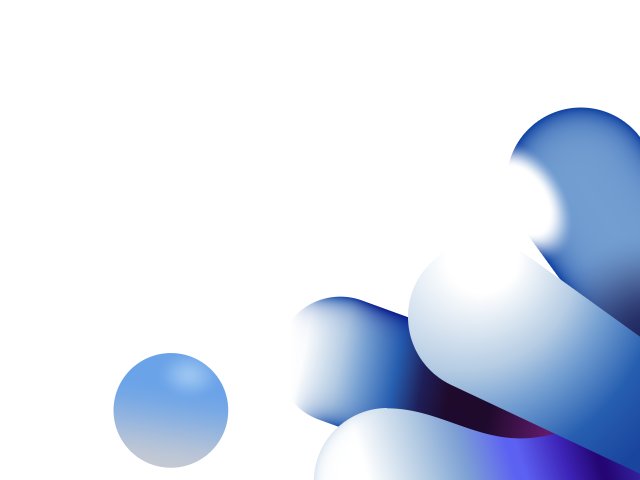
Reproduce this background procedurally as a WebGL 2 fragment shader.

```glsl
#version 300 es
precision highp float;
// Glossy rounded tentacles reaching in from the lower right of a white page,
// with one small ball at the left. Each body is a signed distance shape,
// shaded by colour ramps across it and a dark rim that follows its edge.

uniform vec2 u_resolution;
out vec4 outColor;

const vec3 WHITE = vec3(1.0);
const vec3 PALE = vec3(0.71, 0.80, 0.89);
const vec3 SKY = vec3(0.45, 0.62, 0.82);
const vec3 BLUE = vec3(0.15, 0.37, 0.69);
const vec3 NAVY = vec3(0.03, 0.10, 0.54);
const vec3 NIGHT = vec3(0.12, 0.04, 0.17);

// Round head with an endless tail; taper is the sine of the closing angle.
float tentacle(vec2 p, vec2 head, vec2 dir, float radius, float taper) {
  vec2 q = p - head;
  q = vec2(dot(q, dir), abs(dot(q, vec2(-dir.y, dir.x))));
  float c = sqrt(1.0 - taper * taper);
  float side = dot(q, vec2(taper, c));
  return (dot(q, vec2(c, -taper)) > 0.0 ? side : length(q)) - radius;
}

// Moves a colour to the next stop of a ramp.
vec3 stop(vec3 from, vec3 to, float lo, float hi, float t) {
  return mix(from, to, clamp((t - lo) / (hi - lo), 0.0, 1.0));
}

// Falls from 1 at the outline to 0 deep inside.
float rim(float d, float width) {
  return exp(min(d, 0.0) / width);
}

vec3 cover(vec3 below, vec3 above, float d) {
  return mix(below, above, clamp(0.5 - d * u_resolution.y, 0.0, 1.0));
}

vec3 upperShade(vec2 p, float d) {
  vec3 c = mix(SKY, vec3(0.03, 0.23, 0.62), 0.95 * rim(d, 0.028));
  c = mix(c, vec3(0.13, 0.16, 0.38), smoothstep(0.24, 0.03, length(p - vec2(1.36, 0.28))));
  // Tilted white glare on the left flank
  vec2 g = p - vec2(1.085, 0.583);
  g = vec2(dot(g, vec2(0.55, -0.83)) / 0.137, dot(g, vec2(0.83, 0.55)) / 0.087);
  return mix(c, WHITE, smoothstep(1.05, 0.55, length(g)));
}

vec3 leftShade(vec2 p, float d) {
  float t = p.x - 0.2 * (p.y - 0.25);
  vec3 c = stop(WHITE, PALE, 0.63, 0.71, t);
  c = stop(c, SKY, 0.71, 0.76, t);
  c = stop(c, BLUE, 0.76, 0.83, t);
  c = stop(c, vec3(0.12, 0.12, 0.34), 0.83, 0.89, t);
  c = stop(c, NIGHT, 0.89, 0.95, t);
  c = stop(c, vec3(0.38, 0.10, 0.42), 1.04, 1.17, t);
  vec3 edge = mix(vec3(0.08, 0.30, 0.66), NAVY, smoothstep(0.70, 0.80, p.x));
  return mix(c, edge, rim(d, 0.022) * smoothstep(0.60, 0.72, p.x));
}

vec3 lowerShade(vec2 p) {
  float t = p.x + 0.3 * (p.y - 0.06);
  vec3 c = stop(WHITE, PALE, 0.75, 0.87, t);
  c = stop(c, vec3(0.49, 0.63, 0.83), 0.87, 0.96, t);
  c = stop(c, vec3(0.36, 0.38, 0.95), 0.96, 1.06, t);
  c = stop(c, vec3(0.24, 0.14, 0.72), 1.08, 1.17, t);
  c = stop(c, vec3(0.14, 0.02, 0.45), 1.17, 1.24, t);
  c = stop(c, vec3(0.22, 0.16, 0.67), 1.25, 1.34, t);
  // Soft shading round the left end
  return mix(c, PALE, 0.5 * rim(length(p - vec2(0.807, -0.003)) - 0.153, 0.012)
    * smoothstep(0.84, 0.70, p.x));
}

vec3 middleShade(vec2 p) {
  vec2 q = p - vec2(1.024, 0.462);
  float t = length(q) + 0.25 * q.x;
  vec3 c = stop(WHITE, PALE, 0.07, 0.226, t);
  c = stop(c, SKY, 0.226, 0.32, t);
  c = stop(c, BLUE, 0.32, 0.45, t);
  return stop(c, vec3(0.10, 0.27, 0.62), 0.45, 0.58, t);
}

vec3 ballShade(vec2 q) {
  vec3 c = mix(vec3(0.77, 0.79, 0.83), vec3(0.42, 0.64, 0.91),
    smoothstep(-0.13, 0.06, q.y + 0.15 * q.x));
  vec2 g = q - vec2(0.038, 0.073);
  g = vec2(g.x + 0.4 * g.y, g.y - 0.2 * g.x) / vec2(0.072, 0.056);
  return mix(c, vec3(0.62, 0.78, 0.95), 0.9 * smoothstep(1.0, 0.0, length(g)));
}

void main() {
  vec2 p = gl_FragCoord.xy / u_resolution.y;
  vec3 color = WHITE;

  vec2 ball = p - vec2(0.356, 0.145);
  color = cover(color, ballShade(ball), length(ball) - 0.1195);

  float d = tentacle(p, vec2(1.210, 0.6215), vec2(0.588, -0.809), 0.1545, 0.0);
  color = cover(color, upperShade(p, d), d);

  d = tentacle(p, vec2(0.709, 0.250), vec2(0.940, -0.342), 0.132, 0.0);
  color = cover(color, leftShade(p, d), d);

  // Lower body: a round end that runs on into a wavy top edge
  vec2 q = p - vec2(0.807, -0.003);
  float wave = p.y - 0.118 - 0.0313 * cos(11.31 * q.x);
  d = q.x > 0.0 ? wave : length(q) - 0.153;
  color = cover(color, lowerShade(p), d);

  d = tentacle(p, vec2(1.007, 0.340), vec2(0.862, -0.507), 0.157, 0.092);
  color = cover(color, middleShade(p), d);

  outColor = vec4(color, 1.0);
}
```
